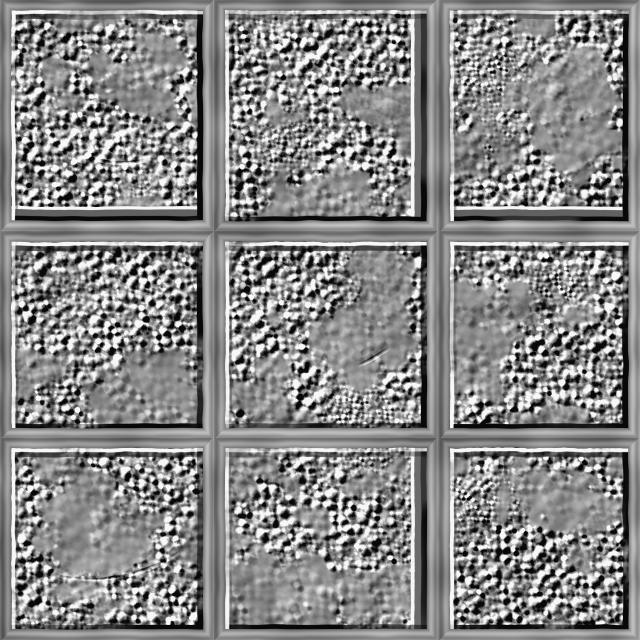
A WebGL 2 fragment shader for this texture map:

```glsl
#version 300 es
precision highp float;
uniform vec2 u_resolution;
out vec4 fragColor;

float hash(vec2 p) {
    return fract(sin(dot(p, vec2(127.1, 311.7))) * 43758.5453);
}

float noise(vec2 p) {
    vec2 i = floor(p), f = fract(p);
    f = f * f * (3.0 - 2.0 * f);
    return mix(mix(hash(i), hash(i + vec2(1, 0)), f.x),
               mix(hash(i + vec2(0, 1)), hash(i + vec2(1, 1)), f.x), f.y);
}

float fbm(vec2 p) {
    return 0.55 * noise(p) + 0.3 * noise(p * 2.1 + 5.0) + 0.15 * noise(p * 4.3 + 9.0);
}

// Height of scattered round grains, one per cell
float grains(vec2 p) {
    vec2 cell = floor(p);
    float height = 0.0;
    for (int y = -1; y <= 1; y++) {
        for (int x = -1; x <= 1; x++) {
            vec2 id = cell + vec2(x, y);
            vec2 center = id + 0.1 + 0.8 * vec2(hash(id), hash(id + 31.0));
            float radius = 0.35 + 0.45 * hash(id + 57.0);
            vec2 d = (p - center) / radius;
            float dome = max(0.0, 1.0 - dot(d, d));
            height = max(height, dome * (0.25 + 0.95 * hash(id + 83.0)));
        }
    }
    return height;
}

// Relief lit from the upper left
float emboss(vec2 p) {
    vec2 slope = vec2(0.24, -0.24);
    return grains(p + slope) - grains(p - slope);
}

float stroke(float d, float halfWidth) {
    return 1.0 - smoothstep(halfWidth - 0.0012, halfWidth + 0.0012, abs(d));
}

void main() {
    vec2 p = gl_FragCoord.xy / u_resolution;

    // Uneven three by three grid
    int column = int(step(0.334, p.x) + step(0.685, p.x));
    int row = int(step(0.316, p.y) + step(0.639, p.y));
    vec2 id = vec2(column, row);
    vec2 low = vec2(vec3(0.018, 0.352, 0.703)[column], vec3(0.017, 0.331, 0.655)[row]);
    vec2 high = vec2(vec3(0.317, 0.667, 0.982)[column], vec3(0.300, 0.622, 0.984)[row]);
    vec2 wobble = 0.002 * (vec2(noise(p * 35.0), noise(p * 35.0 + 40.0)) - 0.5);
    vec2 fromLow = p - low + wobble;
    vec2 toHigh = high - p + wobble;
    float inset = min(min(fromLow.x, fromLow.y), min(toHigh.x, toHigh.y));
    float inside = smoothstep(-0.001, 0.001, inset);
    vec2 local = (p - low) / (high - low);

    // Soft rounded grout, lighter toward the upper left of each joint
    float outside = max(-inset, 0.0);
    float lit = max(-toHigh.x, -fromLow.y) > max(-fromLow.x, -toHigh.y) ? 1.0 : -1.0;
    float grout = 0.55 + 0.1 * sin(outside * 420.0 - 1.2) + 0.06 * lit * smoothstep(0.0, 0.01, outside);
    grout += 0.16 * (noise(p * 20.0) - 0.5);

    // Flat worn patches: one large per tile, the rest from noise
    vec3 patches[9] = vec3[9](
        vec3(0.48, 0.53, 0.25), vec3(0.28, 0.15, 0.30), vec3(0.54, 0.75, 0.20),
        vec3(0.72, 0.18, 0.26), vec3(0.65, 0.45, 0.23), vec3(0.15, 0.58, 0.24),
        vec3(0.70, 0.68, 0.20), vec3(0.50, 0.03, 0.24), vec3(0.72, 0.38, 0.18));
    vec3 worn = patches[row * 3 + column];
    float warp = fbm(p * 32.0);
    float patchEdge = length((local - worn.xy) * vec2(0.8, 1.1)) - worn.z + 0.35 * (warp - 0.5);
    float rough = smoothstep(-0.05, 0.05, patchEdge);
    rough *= 1.0 - 0.85 * smoothstep(0.58, 0.68, fbm(p * 12.0 + id * 13.0));

    // Coarse and fine grains over broad swells
    float fine = smoothstep(0.6, 0.8, noise(p * 9.0 + 21.0));
    float relief = mix(emboss(p * 74.0) * 0.8 + emboss(p * 115.0 + 7.0) * 0.35,
                       emboss(p * 125.0) * 0.6 + emboss(p * 60.0 + 2.0) * 0.25, fine);
    vec2 lean = vec2(0.008, -0.008);
    float swell = fbm(p * 30.0 + lean * 30.0) - fbm(p * 30.0 - lean * 30.0);
    float broad = 0.28 * swell + 0.26 * (fbm(p * 13.0 + 70.0) - 0.5);
    float mottle = (0.1 + 0.2 * smoothstep(0.35, 0.65, warp)) * emboss(p * 70.0 + 3.0);
    float flatTone = 0.55 + 0.8 * broad + mottle;
    float tone = mix(flatTone, 0.55 + broad + relief, rough);

    // Faint broken scratches across some tiles
    float arc = 0.3 * (length(local - vec2(0.35 + 0.4 * hash(id + 3.0), 1.05)) - 0.78);
    arc += 0.004 * (noise(p * 40.0) - 0.5);
    float scratched = step(0.45, hash(id + 11.0)) * smoothstep(0.45, 0.75, noise(p * 19.0 + 60.0));
    tone += 0.3 * scratched * (stroke(arc, 0.001) - stroke(arc + 0.004, 0.001));

    // Raised inner ledges on selected tiles
    float sideLedge = column == 1 && row != 1 ? 1.0 : 0.0;
    float baseLedge = column != 1 && row == 2 ? 1.0 : 0.0;
    tone = mix(tone, 0.42, sideLedge * stroke(toHigh.x - 0.008, 0.011));
    tone = mix(tone, 0.97, sideLedge * stroke(toHigh.x - 0.022, 0.0028));
    tone = mix(tone, 0.38, baseLedge * stroke(fromLow.y - 0.008, 0.010));
    tone = mix(tone, 0.97, baseLedge * stroke(fromLow.y - 0.020, 0.0025));

    // Bevel: bright left and top, dark right and bottom, worn along its length
    float wear = 0.55 + 0.45 * smoothstep(0.25, 0.6, noise(p * 16.0 + 90.0));
    tone = mix(tone, 0.15, 0.75 * wear * stroke(toHigh.y - 0.010, 0.0040));
    tone = mix(tone, 0.3, 0.5 * wear * stroke(fromLow.x - 0.008, 0.002));
    tone = mix(tone, 0.03, wear * stroke(toHigh.x - 0.004, 0.0050));
    tone = mix(tone, 0.03, wear * stroke(fromLow.y - 0.003, 0.0040));
    tone = mix(tone, 0.98, wear * stroke(fromLow.x - 0.003, 0.0030));
    tone = mix(tone, 0.98, wear * stroke(toHigh.y - 0.003, 0.0028));

    fragColor = vec4(vec3(clamp(mix(grout, tone, inside), 0.03, 0.97)), 1.0);
}
```
